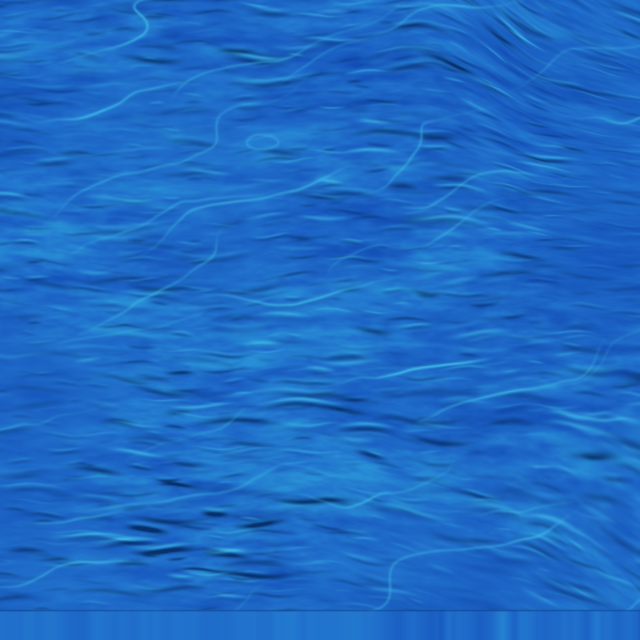
A Shadertoy shader for this texture:

```glsl
const vec3 DEEP = vec3(0.085, 0.335, 0.735);
const vec3 WATER = vec3(0.12, 0.42, 0.79);
const vec3 LIGHT = vec3(0.15, 0.535, 0.83);
const vec3 SHADOW = vec3(0.02, 0.18, 0.40);
const vec3 GLINT = vec3(0.24, 0.72, 0.91);
const vec2 RIPPLE_SCALE = vec2(9.0, 48.0);
const vec2 GRAIN_SCALE = vec2(32.0, 85.0);
const vec2 DASH_GRID = vec2(10.0, 46.0);
const float BAND_TOP = 0.046;
const float LINE_WIDTH = 0.0026;
const vec2 LINE_GRID = vec2(4.0, 7.0);

float hash(vec2 p) {
    return fract(sin(dot(p, vec2(127.1, 311.7))) * 43758.5453);
}

float noise(vec2 p) {
    vec2 i = floor(p), f = fract(p);
    f = f * f * (3.0 - 2.0 * f);
    return mix(mix(hash(i), hash(i + vec2(1, 0)), f.x),
               mix(hash(i + vec2(0, 1)), hash(i + vec2(1, 1)), f.x), f.y);
}

float fbm(vec2 p) {
    float sum = 0.0, gain = 0.5;
    for (int i = 0; i < 3; i++) {
        sum += gain * (noise(p) - 0.5);
        p = p * 1.9 + 17.3;
        gain *= 0.65;
    }
    return sum;
}

// Tilts the ripples downhill in the right-hand corners
vec2 bend(vec2 p) {
    float right = max(p.x - 0.35, 0.0);
    float low = 1.0 - smoothstep(0.02, 0.45, p.y);
    float high = smoothstep(0.5, 1.0, p.y) * smoothstep(0.62, 0.85, p.x);
    p.y += 0.32 * right * right * low + 0.5 * (p.x - 0.65) * high;
    p.y += 0.016 * (noise(p * vec2(6.0, 5.0)) - 0.5);
    return p;
}

// Short lens-shaped wavelets: x is the dark trough, y the lit crest
vec2 dashes(vec2 p) {
    vec2 g = p * DASH_GRID, cell = floor(g), sum = vec2(0.0);
    for (int j = -1; j <= 1; j++)
    for (int i = -1; i <= 1; i++) {
        vec2 id = cell + vec2(i, j);
        vec2 d = g - id - vec2(hash(id), hash(id + 7.7));
        float size = mix(0.25, 0.9, hash(id + 3.1));
        float taper = 1.0 - smoothstep(0.1, 1.0, abs(d.x) / size);
        d.y += 0.18 * sin(d.x * 4.0 + 6.3 * hash(id + 5.0));
        float trough = d.y / 0.19, crest = (d.y - 0.36) / 0.15;
        sum.x += pow(hash(id + 13.9), 3.0) * taper * exp(-trough * trough);
        sum.y += pow(hash(id + 21.3), 4.0) * taper * exp(-crest * crest);
    }
    return sum;
}

// Folds the plane so that straight threads gain kinks
vec2 fold(vec2 p) {
    vec2 w = p + 0.05 * (vec2(noise(p * 9.0), noise(p * 9.0 + 31.0)) - 0.5);
    w.x += 0.15 * (noise(p * vec2(5.0, 17.0) + 5.0) - 0.5);
    w.y += 0.008 * (noise(p * 32.0) - 0.5);
    return w;
}

// Thin threads of refracted light, rising to the right
float caustics(vec2 p) {
    const float STEP = 0.001;
    vec2 w = fold(p);
    vec2 alongX = (fold(p + vec2(STEP, 0.0)) - w) / STEP;
    vec2 alongY = (fold(p + vec2(0.0, STEP)) - w) / STEP;
    float sum = 0.0;
    for (float row = 0.0; row < LINE_GRID.y; row++)
    for (float col = 0.0; col < LINE_GRID.x; col++) {
        vec2 id = vec2(col, row);
        vec2 jitter = vec2(hash(id + 41.0), hash(id + 53.0));
        vec2 d = w - (id + jitter) / LINE_GRID;
        float slope = mix(0.05, 0.6, hash(id + 67.0));
        float reach = mix(0.10, 0.25, hash(id + 71.0));
        vec2 grad = vec2(alongX.y - slope * alongX.x, alongY.y - slope * alongY.x);
        float dist = abs(d.y - slope * d.x) / max(length(grad), 0.35);
        float fade = 1.0 - smoothstep(0.3 * reach, reach, abs(d.x));
        float thread = exp(-dist * dist / (LINE_WIDTH * LINE_WIDTH));
        float halo = 0.2 * exp(-dist / 0.010);
        sum += fade * mix(0.3, 0.9, jitter.y) * (thread + halo);
    }
    return sum * mix(0.3, 1.2, noise(p * 14.0));
}

vec3 waterRamp(float shade) {
    vec3 color = mix(WATER, DEEP, clamp(-shade, 0.0, 1.4));
    return mix(color, LIGHT, clamp(shade, 0.0, 1.2));
}

vec3 waterSurface(vec2 p) {
    vec2 q = bend(p);
    float calm = smoothstep(0.35, 0.7, noise(p * vec2(3.0, 5.0) + 2.0));
    float rough = mix(1.15, 0.55, calm);
    float shade = rough * (2.0 * fbm(q * RIPPLE_SCALE) + 1.1 * fbm(q * GRAIN_SCALE));
    shade += 1.7 * fbm(p * vec2(4.0, 8.0));
    vec3 color = waterRamp(shade - 0.05);

    // Wavelets are strongest at the lower left
    float corner = (1.0 - smoothstep(0.1, 0.5, p.y)) * (1.0 - smoothstep(0.2, 0.65, p.x));
    vec2 dash = rough * (dashes(q) + 0.65 * dashes(q * 1.6 + 3.0));
    color = mix(color, SHADOW, clamp(dash.x * mix(0.65, 1.4, corner), 0.0, 0.95));
    color = mix(color, GLINT, clamp(dash.y * 0.7, 0.0, 0.9));
    return mix(color, GLINT, clamp(caustics(p) * 0.75, 0.0, 0.9));
}

// Smeared vertical stripes along the lower edge
vec3 stripeBand(float x) {
    float contrast = mix(1.0, 3.2, smoothstep(0.58, 0.66, x));
    return waterRamp(0.2 + contrast * fbm(vec2(x * 32.0, 4.5)));
}

void mainImage(out vec4 fragColor, in vec2 fragCoord) {
    vec2 uv = fragCoord / iResolution.xy;
    float above = smoothstep(BAND_TOP - 0.003, BAND_TOP + 0.003, uv.y);
    vec3 color = mix(stripeBand(uv.x), waterSurface(uv), above);
    float seam = (uv.y - BAND_TOP) / 0.0015;
    fragColor = vec4(mix(color, SHADOW, 0.35 * exp(-seam * seam)), 1.0);
}
```
